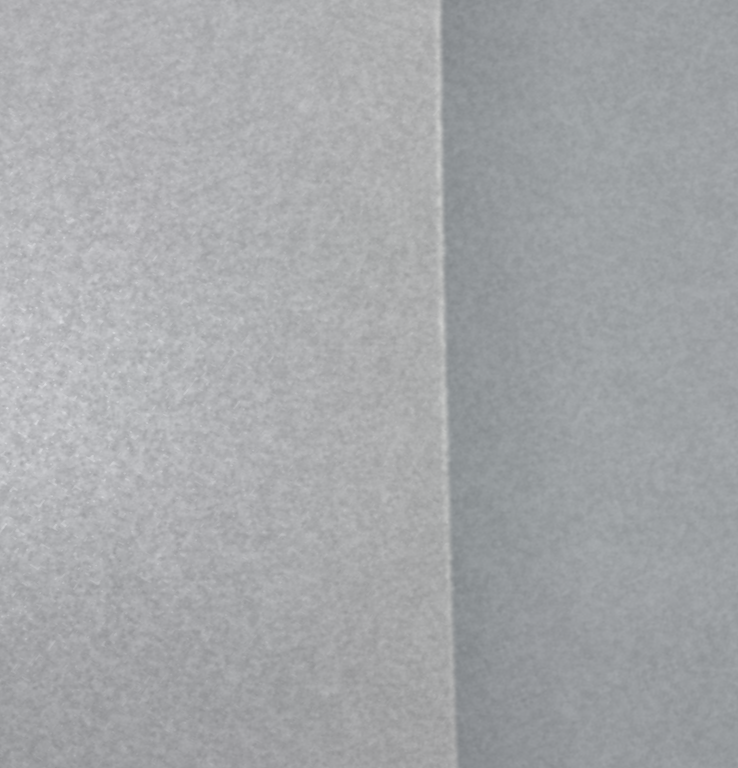
This texture is drawn by a Shadertoy shader. Its source:

```glsl
#define GRAIN_SCALE 150.0
#define GRAIN_DEPTH 0.135
#define MOTTLE_DEPTH 0.030
#define GLINT_DEPTH 0.085
#define GLOW_CENTER vec2(-0.04, 0.50)
#define GLOW_GAIN 0.075
#define RIM_WIDTH 0.0048
#define RIM_GAIN 0.070
#define SHEET_COLOR vec3(0.668, 0.672, 0.682)
#define SHADE_COLOR vec3(0.560, 0.578, 0.590)
#define WALL_COLOR vec3(0.622, 0.636, 0.648)

float hash(vec2 cell) {
    return fract(sin(dot(cell, vec2(127.1, 311.7))) * 43758.545);
}

float valueNoise(vec2 p) {
    vec2 cell = floor(p);
    vec2 f = fract(p);
    f = f * f * (3.0 - 2.0 * f);
    float low = mix(hash(cell), hash(cell + vec2(1.0, 0.0)), f.x);
    float high = mix(hash(cell + vec2(0.0, 1.0)), hash(cell + 1.0), f.x);
    return mix(low, high, f.y);
}

// Sum of rotated octaves, centred on zero
float fbm(vec2 p) {
    float sum = 0.0;
    float weight = 0.5;
    for (int i = 0; i < 3; i++) {
        sum += weight * (valueNoise(p) - 0.5);
        p = mat2(1.3, 0.9, -0.9, 1.3) * p + 17.3;
        weight *= 0.65;
    }
    return sum;
}

// Fold between the two sheets, bending right towards the bottom
float foldX(float y) {
    return 0.597 + 0.022 * pow(max(1.0 - y, 0.0), 1.6);
}

// Front sheet with a soft sheen from the left
vec3 frontSheet(vec2 uv) {
    vec2 d = (uv - GLOW_CENTER) / vec2(0.32, 0.27);
    float glow = exp(-dot(d, d));
    vec3 col = SHEET_COLOR + GLOW_GAIN * glow * vec3(1.0, 1.0, 1.03);
    col += 0.016 * smoothstep(0.45, 1.0, uv.y);
    col -= 0.060 * smoothstep(0.45, 0.0, uv.y) * (1.0 - 0.6 * uv.x);
    col += vec3(0.002, 0.002, -0.006) * smoothstep(0.3, 0.6, uv.x);
    return col;
}

// Back sheet, darkest beside the fold
vec3 backSheet(vec2 uv, float gap) {
    float open = smoothstep(-0.03, 0.22, gap);
    vec3 col = mix(SHADE_COLOR, WALL_COLOR, open);
    col -= 0.030 * smoothstep(0.35, 0.0, uv.y);
    col -= 0.022 * smoothstep(0.80, 1.0, uv.y) * (1.0 - 0.5 * open);
    col -= 0.014 * exp(-max(gap, 0.0) / 0.012);
    return col;
}

void mainImage(out vec4 fragColor, in vec2 fragCoord) {
    vec2 uv = fragCoord / iResolution.xy;
    vec2 p = uv * vec2(0.961, 1.0);
    float pixel = 1.0 / iResolution.x;

    // Slightly fibrous fold line
    float wobble = 0.0012 * (valueNoise(vec2(3.0, uv.y * 90.0)) - 0.5);
    float gap = uv.x - foldX(uv.y) - wobble;
    float back = smoothstep(-0.0025 - pixel, 0.0050 + pixel, gap);
    vec3 col = mix(frontSheet(uv), backSheet(uv, gap), back);

    // Paper grain, stronger within the sheen
    vec2 sheenOffset = (uv - GLOW_CENTER) / vec2(0.40, 0.36);
    float sheen = exp(-dot(sheenOffset, sheenOffset));
    float grain = fbm(mat2(0.9, 0.35, -0.45, 1.0) * p * GRAIN_SCALE);
    float strength = mix(0.80 + 0.55 * sheen, 0.62, back);
    col += GRAIN_DEPTH * strength * grain;

    // Broad cloudy variation with a faint warm and cool drift
    col += MOTTLE_DEPTH * fbm(p * 26.0);
    col += vec3(0.012, 0.002, 0.008) * fbm(p * 6.0 + 40.0);

    // Bright and dark flecks
    float fleck = valueNoise(mat2(0.8, 0.5, -0.6, 0.9) * p * 190.0 + 80.0);
    float glint = smoothstep(0.74, 1.0, fleck);
    float pit = smoothstep(0.24, 0.0, fleck);
    col += GLINT_DEPTH * glint * mix(0.25 + 0.75 * sheen, 0.10, back);
    col -= 0.5 * GLINT_DEPTH * pit * mix(0.4 + 0.5 * sheen, 0.25, back);

    // Lit rim along the fold, broken into uneven fibres
    float rimOffset = (gap + 0.0035) / RIM_WIDTH;
    float rim = exp(-rimOffset * rimOffset);
    float sparkle = 0.30 + 1.10 * valueNoise(vec2(p.x * 160.0, p.y * 120.0));
    float span = 0.45 + 0.55 * smoothstep(0.05, 0.45, uv.y);
    col += RIM_GAIN * rim * sparkle * span * vec3(1.0, 1.0, 0.93);

    fragColor = vec4(clamp(col, 0.0, 1.0), 1.0);
}
```
